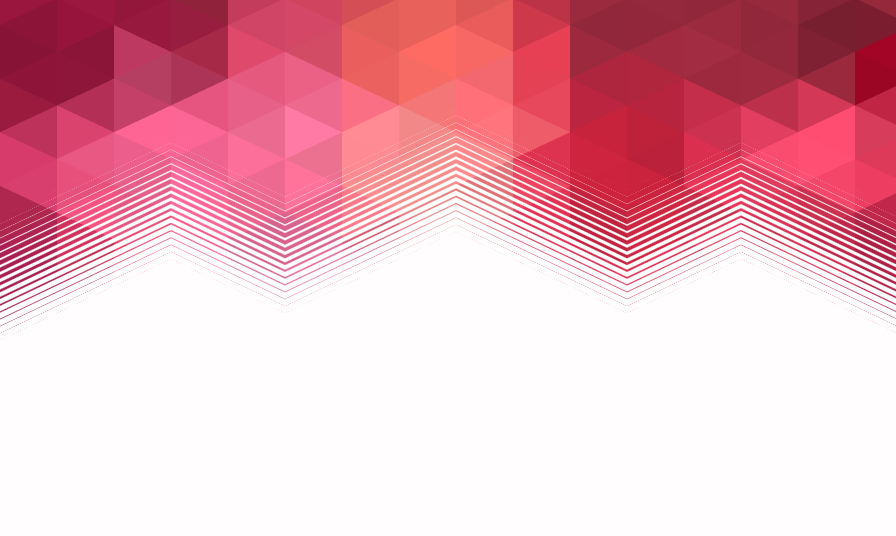
Write a WebGL 1 fragment shader that draws this background.

```glsl
precision highp float;

uniform vec2 u_resolution;

const float COLUMNS = 15.72;      // triangle columns across the canvas
const float SIDE = 0.94;          // triangle side, in column widths
const float STRIPE_DEPTH = 2.35;  // height of the striped fade
const float STRIPE_COUNT = 19.0;
const vec3 PAPER = vec3(1.0, 0.993, 0.993);

float hash(vec2 cell) {
  return fract(sin(dot(cell, vec2(127.1, 311.7))) * 4375.85);
}

// Lays a soft-edged elliptical patch of colour over a base
vec3 tint(vec3 base, vec2 p, vec2 centre, vec2 radius, vec3 colour) {
  vec2 d = (p - centre) / radius;
  float r2 = dot(d, d);
  return mix(base, colour, exp(-r2 * r2));
}

// Smooth colour field; y runs down from the top edge
vec3 palette(vec2 p) {
  vec3 c = mix(vec3(0.59, 0.16, 0.24), vec3(0.86, 0.20, 0.33),
               smoothstep(1.0, 2.5, p.y));

  // Maroon and pink on the left
  c = tint(c, p, vec2(0.6, 0.6), vec2(3.2, 1.9), vec3(0.57, 0.08, 0.23));
  c = tint(c, p, vec2(0.2, 2.9), vec2(1.2, 0.8), vec3(0.78, 0.20, 0.38));
  c = tint(c, p, vec2(3.4, 3.0), vec2(2.5, 1.4), vec3(0.98, 0.40, 0.59));
  c = tint(c, p, vec2(2.6, 1.3), vec2(0.8, 0.6), vec3(0.73, 0.25, 0.40));
  c = tint(c, p, vec2(5.0, 0.6), vec2(1.2, 1.0), vec3(0.88, 0.29, 0.43));
  c = tint(c, p, vec2(5.4, 2.5), vec2(1.6, 1.4), vec3(0.99, 0.45, 0.61));

  // Coral and peach in the centre
  c = tint(c, p, vec2(7.5, 0.7), vec2(1.6, 1.5), vec3(0.97, 0.41, 0.38));
  c = tint(c, p, vec2(7.5, 3.1), vec2(1.6, 1.4), vec3(0.97, 0.57, 0.56));
  c = tint(c, p, vec2(8.8, 1.9), vec2(1.0, 0.9), vec3(1.00, 0.43, 0.46));

  // Crimson and rose on the right
  c = tint(c, p, vec2(9.5, 0.8), vec2(0.6, 1.1), vec3(0.85, 0.23, 0.31));
  c = tint(c, p, vec2(11.0, 3.0), vec2(1.3, 1.8), vec3(0.76, 0.13, 0.23));
  c = tint(c, p, vec2(14.3, 2.7), vec2(1.4, 0.8), vec3(0.94, 0.29, 0.42));
  c = tint(c, p, vec2(14.8, 0.4), vec2(1.1, 0.7), vec3(0.48, 0.12, 0.19));
  c = tint(c, p, vec2(15.6, 1.2), vec2(0.6, 0.6), vec3(0.63, 0.01, 0.14));

  // Deeper tones under the stripes
  c = tint(c, p, vec2(0.0, 4.8), vec2(1.6, 1.2), vec3(0.63, 0.12, 0.31));
  c = tint(c, p, vec2(5.0, 4.9), vec2(1.7, 1.1), vec3(0.86, 0.42, 0.60));
  c = tint(c, p, vec2(15.7, 4.8), vec2(1.5, 1.2), vec3(0.70, 0.13, 0.28));
  return c;
}

// Flat triangle colour, sampled at the triangle's centroid
vec3 facet(vec2 p) {
  vec2 offset = vec2(1.0, -0.03);
  vec2 q = (p - offset) / vec2(1.0, SIDE);
  vec2 diamond = floor(q.yy + vec2(0.5, -0.5) * q.x);
  float axis = diamond.x - diamond.y;
  float half_sign = q.x < axis ? -1.0 : 1.0;
  vec2 centroid = vec2(axis + half_sign / 3.0,
                       0.5 * (diamond.x + diamond.y + 1.0));
  float shade = 1.0 + 0.15 * (hash(diamond + 0.37 * half_sign) - 0.5);
  return palette(centroid * vec2(1.0, SIDE) + offset) * shade;
}

// Averages a 2 by 2 grid of facet samples inside one pixel
vec3 smoothFacets(vec2 p, float pixel) {
  vec3 sum = vec3(0.0);
  for (int i = 0; i < 4; i++) {
    float k = float(i);
    vec2 jitter = vec2(mod(k, 2.0), floor(k * 0.5)) - 0.5;
    sum += facet(p + 0.5 * jitter * pixel);
  }
  return sum * 0.25;
}

// Top of the fade: one tall peak with a lower peak on each side
float zigzag(float x) {
  float a = abs(x - 8.0);
  return 1.84 + 0.476 * (a - 2.0 * clamp(a - 3.0, 0.0, 2.0));
}

// Paper coverage of stripes that widen with depth
float stripes(float depth, float pixel) {
  float coverage = clamp(depth / STRIPE_DEPTH, 0.0, 1.0);
  float frequency = STRIPE_COUNT / STRIPE_DEPTH;
  float soft = 1.3 * pixel * frequency;
  float reach = mix(-0.5 * soft, 0.5 + 0.5 * soft, coverage);
  float from_centre = abs(fract(depth * frequency) - 0.5);
  return clamp((reach - from_centre) / soft + 0.5, 0.0, 1.0);
}

void main() {
  float pixel = COLUMNS / u_resolution.x;
  vec2 p = vec2(gl_FragCoord.x, u_resolution.y - gl_FragCoord.y) * pixel;
  float paper = stripes(p.y - zigzag(p.x), pixel);
  gl_FragColor = vec4(mix(smoothFacets(p, pixel), PAPER, paper), 1.0);
}
```
